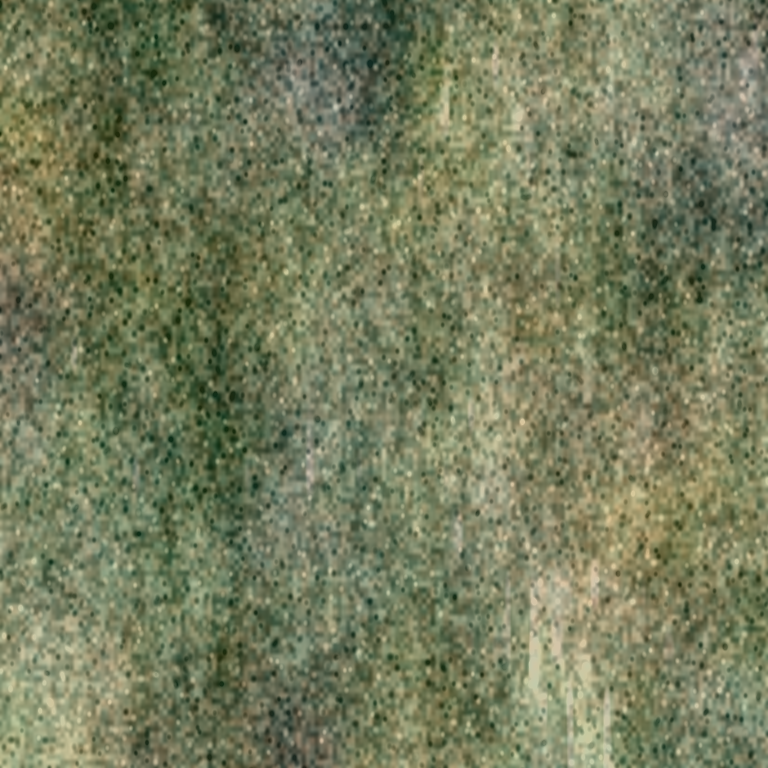
This texture is drawn by a Shadertoy shader. Its source:

```glsl
#define PATCH_SCALE vec2(4.2, 3.1)
#define STREAK_SCALE vec2(46.0, 7.0)
#define GRAIN_SCALE vec2(172.0, 138.0)
#define SPECK_SCALE 82.0
#define PATCH_CONTRAST 0.60
#define STREAK_CONTRAST 0.30
#define GRAIN_CONTRAST 0.66
#define SPECK_CONTRAST 0.46
#define MEAN_TONE 0.51
#define DARK_MOSS vec3(0.235, 0.285, 0.180)
#define PALE_STRAW vec3(0.680, 0.670, 0.530)

float hash(vec2 p) {
    vec3 q = fract(vec3(p.xyx) * 0.1031);
    q += dot(q, q.yzx + 33.33);
    return fract((q.x + q.y) * q.z);
}

// Smooth lattice noise, centred on zero
float noise(vec2 p) {
    vec2 cell = floor(p), f = fract(p);
    f = f * f * (3.0 - 2.0 * f);
    float low = mix(hash(cell), hash(cell + vec2(1, 0)), f.x);
    float high = mix(hash(cell + vec2(0, 1)), hash(cell + vec2(1, 1)), f.x);
    return mix(low, high, f.y) - 0.5;
}

// Broad blotches with progressively smaller mottling
float patches(vec2 p) {
    float sum = 0.0, amplitude = 1.0;
    for (int i = 0; i < 4; i++) {
        sum += amplitude * noise(p);
        p = p * 2.07 + vec2(17.3, 9.1);
        amplitude *= 0.65;
    }
    return sum;
}

// Scattered soft dots: negative for dark, positive for light
float specks(vec2 p) {
    vec2 cell = floor(p);
    float sum = 0.0;
    for (int y = -1; y <= 1; y++) {
        for (int x = -1; x <= 1; x++) {
            vec2 id = cell + vec2(x, y);
            vec2 centre = id + vec2(hash(id + 11.7), hash(id + 47.2));
            float kind = hash(id + 83.5);
            float strength = kind < 0.22 ? -1.0 : (kind > 0.86 ? 1.0 : 0.0);
            float radius = mix(0.35, 0.60, hash(id + 129.4));
            float d = length((p - centre) * vec2(1.15, 0.85));
            sum += strength * (1.0 - smoothstep(0.05, radius, d));
        }
    }
    return clamp(sum, -1.0, 1.0);
}

void mainImage(out vec4 fragColor, in vec2 fragCoord) {
    vec2 uv = fragCoord / iResolution.y;

    // Tone layers
    float blotch = patches(uv * PATCH_SCALE + 5.0);
    float streak = noise(uv * STREAK_SCALE + 31.0);
    float paleStreak = smoothstep(0.20, 0.45, noise(uv * vec2(62.0, 13.0) + 70.0))
                     * smoothstep(0.0, 0.3, noise(uv * vec2(8.0, 5.0) + 90.0));
    float grain = noise(uv * GRAIN_SCALE) + 0.6 * noise(uv * GRAIN_SCALE * 0.57 + 40.0);

    float tone = MEAN_TONE
               + PATCH_CONTRAST * blotch
               + STREAK_CONTRAST * streak
               + 0.40 * paleStreak
               + GRAIN_CONTRAST * grain
               + SPECK_CONTRAST * specks(uv * SPECK_SCALE);
    tone = clamp(tone, -0.30, 1.30);
    vec3 color = mix(DARK_MOSS, PALE_STRAW, tone);

    // Hue drift between green, straw and dusty pink
    float warmth = patches(uv * vec2(3.6, 2.8) + 120.0);
    float dustiness = patches(uv * vec2(5.0, 3.4) + 210.0) + 0.6 * paleStreak;
    float tint = noise(uv * GRAIN_SCALE * 0.6 + 300.0);
    color += warmth * vec3(0.060, 0.0, -0.040);
    color += dustiness * vec3(0.020, -0.016, 0.055);
    color += tint * vec3(0.060, -0.020, -0.040);

    fragColor = vec4(clamp(color, 0.0, 1.0), 1.0);
}
```
